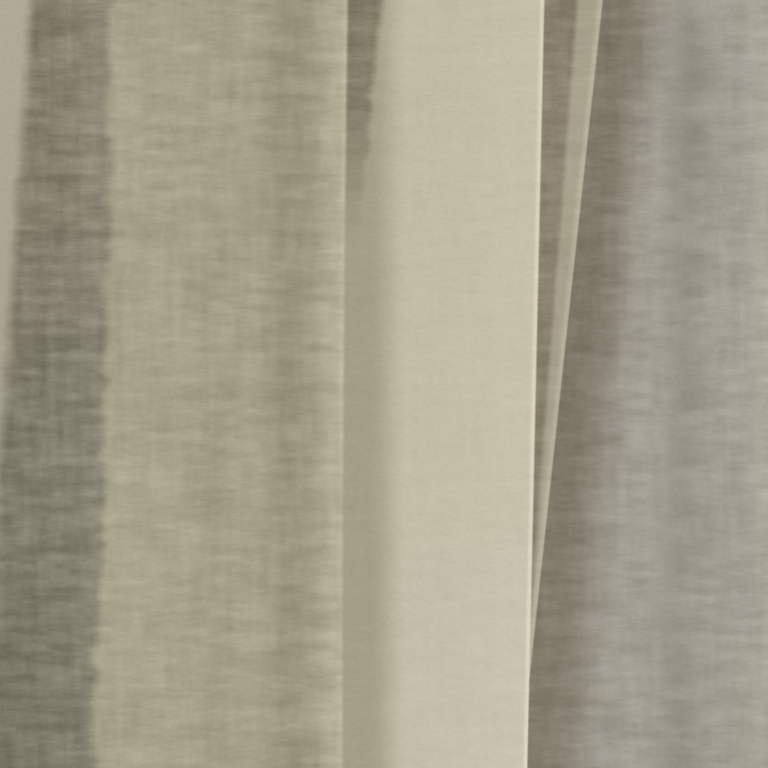
This texture is drawn by a WebGL 1 fragment shader. Its source:

```glsl
precision highp float;
// Draws softly lit linen curtain folds with ragged shadows and a slubby weave.
uniform vec2 u_resolution;

float hash(vec2 p) {
  return fract(sin(dot(p, vec2(127.1, 311.7))) * 43758.5453);
}

float noise(vec2 p) {
  vec2 i = floor(p), f = fract(p);
  f = f * f * (3.0 - 2.0 * f);
  return mix(mix(hash(i), hash(i + vec2(1.0, 0.0)), f.x),
             mix(hash(i + vec2(0.0, 1.0)), hash(i + vec2(1.0, 1.0)), f.x), f.y);
}

// Layered noise, centred on zero.
float fbm(vec2 p) {
  float sum = 0.0, amp = 0.5;
  for (int i = 0; i < 4; i++) {
    sum += amp * (noise(p) - 0.5);
    p = p * 2.03 + 17.3;
    amp *= 0.55;
  }
  return sum;
}

// 0 left of the edge, 1 right of it.
float rightOf(float x, float edge, float soft) {
  return smoothstep(edge - soft, edge + soft, x);
}

float band(float x, float center, float width) {
  float d = (x - center) / width;
  return exp(-d * d);
}

// Mostly horizontal slubs crossed by fainter upright threads.
float weave(vec2 p) {
  return fbm(p * vec2(24.0, 95.0)) + 0.55 * fbm(p * vec2(90.0, 16.0) + 41.0);
}

// Left cloth: pale margin, shadowed fold, then a broad panel.
vec3 leftCloth(float x, float down, float ragged, float cloth) {
  vec3 margin = mix(vec3(0.69, 0.67, 0.59), vec3(0.63, 0.61, 0.54), down);
  vec3 shade = mix(vec3(0.52, 0.495, 0.425), vec3(0.485, 0.475, 0.41), down);
  shade += vec3(0.045) * rightOf(x, 0.10, 0.05) + cloth * 0.15;
  vec3 panel = mix(vec3(0.655, 0.63, 0.54), vec3(0.66, 0.642, 0.545), down);
  panel -= 0.055 * band(x, 0.378 + ragged * 0.02, 0.036);
  panel -= 0.02 * band(x, 0.275, 0.04) * rightOf(down, 0.25, 0.1);
  panel += 0.045 * rightOf(x, 0.422 + ragged * 0.025, 0.018);
  panel += cloth * 0.10;
  float marginEdge = 0.041 - 0.068 * down + ragged * 0.008;
  float panelEdge = 0.143 - 0.024 * down * down + ragged * 0.025;
  vec3 col = mix(margin, shade, rightOf(x, marginEdge, 0.012));
  return mix(col, panel, rightOf(x, panelEdge, 0.009));
}

// Smooth central cloth with a shadow beside its left seam.
vec3 centerCloth(float x, float down, float ragged, float cloth) {
  vec3 lit = mix(vec3(0.755, 0.73, 0.645), vec3(0.77, 0.75, 0.67), down);
  lit += 0.018 * rightOf(x, 0.62, 0.08) + cloth * 0.025;
  vec3 shade = vec3(0.645, 0.62, 0.53) + cloth * 0.02;
  vec3 col = mix(shade, lit, rightOf(x, 0.506 + ragged * 0.006, 0.026));
  float wedge = 1.0 - rightOf(x, 0.495 - 0.09 * down + ragged * 0.014, 0.007);
  wedge *= 1.0 - smoothstep(0.1, 0.34, down);
  return mix(col, vec3(0.525, 0.50, 0.425) + cloth * 0.13, wedge);
}

// Right cloth: cool grey, dark along the overlap, with worn upright streaks.
vec3 rightCloth(float x, float down, float edge, float ragged, float cloth) {
  vec3 shade = vec3(0.50, 0.475, 0.415);
  vec3 cool = mix(vec3(0.63, 0.615, 0.57), vec3(0.645, 0.625, 0.585),
                  band(down, 0.45, 0.3));
  vec3 col = mix(shade, cool, smoothstep(0.018, 0.10 + 0.012 * down,
                                         x - edge + ragged * 0.025));
  float worn = band(x, 0.898 - 0.015 * down + ragged * 0.035, 0.026);
  col -= worn * (0.045 + 0.12 * max(ragged + cloth * 0.8, -0.2));
  col += vec3(0.03, 0.03, 0.02) * rightOf(x, 0.975, 0.02);
  return col + cloth * 0.10;
}

void main() {
  vec2 uv = gl_FragCoord.xy / u_resolution;
  float x = uv.x, down = 1.0 - uv.y;
  float aa = 1.2 / u_resolution.x;
  float cloth = weave(uv);
  float ragged = fbm(vec2(x * 9.0, down * 42.0) + 7.0);

  // Fold boundaries as they travel down the cloth.
  float seam = 0.453 - 0.014 * down + 0.007 * down * down;
  float hem = 0.709 - 0.022 * down;
  float stripLeft = 0.752 - 0.077 * down;
  float stripRight = 0.785 - 0.108 * down;
  float overlap = max(hem, stripRight);

  vec3 col = leftCloth(x, down, ragged, cloth);
  col += 0.035 * band(x, seam - 0.003, 0.004) * (1.0 - 0.6 * down);
  col = mix(col, centerCloth(x, down, ragged, cloth), rightOf(x, seam, aa + 0.0015));
  col += 0.07 * band(x, hem - 0.003, 0.003);

  // Narrow shadow and pale folded strip behind the hem.
  vec3 gap = vec3(0.54, 0.51, 0.435) + cloth * 0.12;
  vec3 strip = vec3(0.655, 0.63, 0.55) + cloth * 0.05;
  strip += 0.06 * band(x, stripRight - 0.003, 0.004);
  gap = mix(gap, strip, rightOf(x, stripLeft, 0.005));
  col = mix(col, gap, rightOf(x, hem, aa));
  col = mix(col, rightCloth(x, down, overlap, ragged, cloth), rightOf(x, overlap, aa));

  // Fine thread grain over every fold.
  col += 0.018 * (noise(uv * vec2(210.0, 330.0)) - 0.5);
  gl_FragColor = vec4(clamp(col, 0.0, 1.0), 1.0);
}
```
